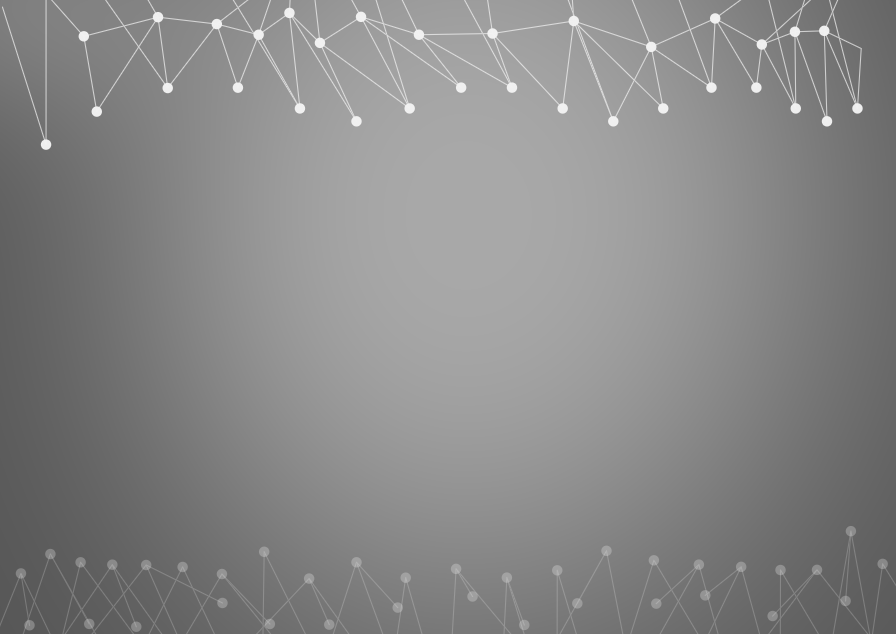
Give the GLSL for this background, as a Shadertoy shader.

```glsl
// Grey studio backdrop with a bright dot-and-line web on top and a faint one below.

// Lengths are fractions of the canvas width; the backdrop uses 0..1 on both axes.
const float TAU = 6.2831853;
const float DARK_GREY = 0.33;
const float GLOW_GAIN = 0.33;
const vec2 GLOW_CENTRE = vec2(0.52, 0.66);
const vec2 GLOW_LEFT = vec2(0.40, 0.70);
const vec2 GLOW_RIGHT = vec2(0.44, 0.70);
const float GLOW_FALLOFF = 1.3;
const float CORNER_GAIN = 0.13;
const float DOT_RADIUS = 0.0058;
const float LINE_HALF_WIDTH = 0.0006;
const vec3 WEB_WHITE = vec3(0.95);
const float TOP_LINE_ALPHA = 0.72;
const float TOP_DOT_ALPHA = 0.97;
const float BASE_LINE_ALPHA = 0.22;
const float BASE_DOT_ALPHA = 0.28;
const int HANGING_COUNT = 17;
const int UPPER_COUNT = 15;
const int TALL_COUNT = 22;
const int SHORT_COUNT = 14;

float hash(float n) {
    n = fract(n * 0.1031);
    n *= n + 33.33;
    return fract(n * (n + n));
}

float segmentDistance(vec2 p, vec2 a, vec2 b) {
    vec2 ab = b - a;
    return length(p - a - ab * clamp(dot(p - a, ab) / dot(ab, ab), 0.0, 1.0));
}

float coverage(float dist, float radius) {
    return clamp(0.5 + (radius - dist) * iResolution.x, 0.0, 1.0);
}

// Node rows: top rows return (x, drop from top), base rows (x, rise from bottom)
vec2 hangingNode(float i) {
    float bulge = max(1.0 - pow(abs(i - 8.5) / 7.0, 4.0), -0.12);
    float drop = 0.1146 + 0.0208 * cos(TAU * i / 5.0) + 0.026 * exp(-2.0 * i);
    return vec2(0.0586 + 0.0566 * i + 0.06 * bulge, drop);
}

vec2 upperNode(float j) {
    float sway = 0.044 * cos(0.6756 * (j - 1.7));
    float zigzag = cos(0.5 * TAU * j) * cos(0.546 * (j + 1.0));
    return vec2(0.0755 + 0.0617 * j + sway, 0.026 + 0.001 * j + 0.017 * zigzag);
}

vec2 tallNode(float i) {
    float peak = 0.04 * exp(-3.0 * (i - 20.0) * (i - 20.0));
    return vec2(0.0234 + 0.0447 * i - 0.044 * sin(0.273 * i),
                mix(0.056, 0.098, hash(i + 11.0)) + peak);
}

vec2 shortNode(float k) {
    return vec2(0.027 + 0.07 * k + 0.03 * (hash(k + 47.0) - 0.5),
                mix(0.008, 0.046, hash(k + 71.0)));
}

// Returns (nearest line, nearest dot) distances of the top web
vec2 topWeb(vec2 p) {
    vec2 near = vec2(1.0);
    for (int n = 0; n < HANGING_COUNT; n++) {
        float i = float(n);
        vec2 node = hangingNode(i);
        float link = floor(0.92 * i - 0.2);
        vec2 exitPoint = vec2(node.x - 0.06 * min(i, 1.0) * (0.4 + hash(i + 5.0)), -0.01);
        near.x = min(near.x, segmentDistance(p, node, upperNode(link)));
        if (n > 0) near.x = min(near.x, segmentDistance(p, node, upperNode(link + 1.0)));
        if (n % 2 == 0) near.x = min(near.x, segmentDistance(p, node, exitPoint));
        near.y = min(near.y, length(p - node));
    }
    for (int n = 0; n < UPPER_COUNT; n++) {
        float j = float(n);
        vec2 node = upperNode(j);
        vec2 exitPoint = vec2(node.x + 0.16 * (hash(j + 23.0) - 0.5), -0.02);
        near.x = min(near.x, segmentDistance(p, node, upperNode(j + 1.0)));
        near.x = min(near.x, segmentDistance(p, node, exitPoint));
        near.y = min(near.y, length(p - node));
    }
    return near;
}

// Returns (nearest line, nearest dot) distances of the base web
vec2 baseWeb(vec2 p) {
    vec2 near = vec2(1.0);
    for (int n = 0; n < TALL_COUNT; n++) {
        float i = float(n);
        vec2 node = tallNode(i);
        vec2 leftFoot = vec2(node.x - 0.07 * hash(i + 31.0), -0.01);
        vec2 rightFoot = vec2(node.x + 0.02 + 0.05 * hash(i + 59.0), -0.01);
        near.x = min(near.x, segmentDistance(p, node, leftFoot));
        near.x = min(near.x, segmentDistance(p, node, rightFoot));
        near.y = min(near.y, length(p - node));
    }
    for (int n = 0; n < SHORT_COUNT; n++) {
        float k = float(n);
        vec2 node = shortNode(k);
        near.x = min(near.x, segmentDistance(p, node, tallNode(floor(1.6 * k))));
        near.y = min(near.y, length(p - node));
    }
    return near;
}

float backdrop(vec2 uv) {
    vec2 d = (uv - GLOW_CENTRE) / (uv.x < GLOW_CENTRE.x ? GLOW_LEFT : GLOW_RIGHT);
    vec2 corner = (uv - vec2(0.0, 1.0)) / 0.2;
    return DARK_GREY + GLOW_GAIN * exp(-pow(dot(d, d), GLOW_FALLOFF))
         + CORNER_GAIN * exp(-dot(corner, corner));
}

void mainImage(out vec4 fragColor, in vec2 fragCoord) {
    vec2 base = fragCoord / iResolution.x;
    vec2 top = vec2(base.x, iResolution.y / iResolution.x - base.y);
    vec3 color = vec3(backdrop(fragCoord / iResolution.xy));
    vec2 faint = baseWeb(base), bright = topWeb(top);
    color = mix(color, WEB_WHITE, BASE_LINE_ALPHA * coverage(faint.x, LINE_HALF_WIDTH));
    color = mix(color, WEB_WHITE, BASE_DOT_ALPHA * coverage(faint.y, DOT_RADIUS));
    color = mix(color, WEB_WHITE, TOP_LINE_ALPHA * coverage(bright.x, LINE_HALF_WIDTH));
    color = mix(color, WEB_WHITE, TOP_DOT_ALPHA * coverage(bright.y, DOT_RADIUS));
    fragColor = vec4(color, 1.0);
}
```
